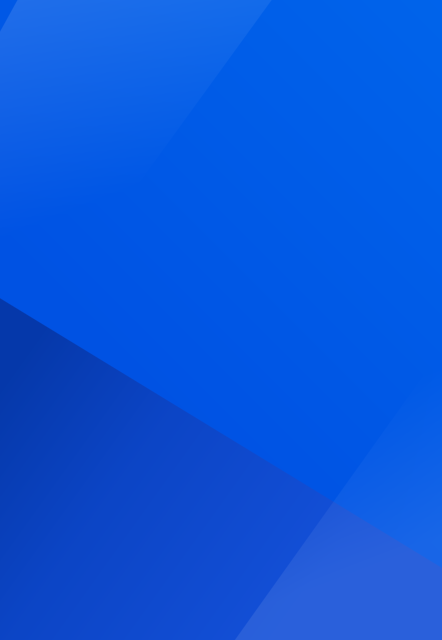
A WebGL 1 fragment shader for this background:

```glsl
precision highp float;

uniform vec2 u_resolution;

const vec3 DEEP_AZURE = vec3(0.0, 0.32, 0.89);
const vec3 BRIGHT_AZURE = vec3(0.0, 0.39, 0.92);
const vec3 NAVY = vec3(0.02, 0.22, 0.665);
const vec3 COBALT = vec3(0.045, 0.268, 0.772);
const vec3 SOFT_BLUE = vec3(0.075, 0.312, 0.845);
const vec3 SHEEN = vec3(1.0);

// Smooth half plane: 1 to the left of the directed line from a to b
float leftOf(vec2 p, vec2 a, vec2 b, float blur) {
  vec2 along = normalize(b - a);
  float dist = dot(p - a, vec2(-along.y, along.x));
  return smoothstep(-blur, blur, dist);
}

// Linear ramp from 0 to 1 along a direction
float ramp(vec2 p, vec2 direction, float start, float end) {
  return clamp((dot(p, direction) - start) / (end - start), 0.0, 1.0);
}

vec3 backdrop(vec2 p) {
  return mix(DEEP_AZURE, BRIGHT_AZURE, ramp(p, vec2(0.707), 0.42, 1.19));
}

// Three-stop gradient running toward the lower right
vec3 shadowColor(vec2 p) {
  vec2 direction = vec2(0.81, -0.58);
  vec3 color = mix(NAVY, COBALT, ramp(p, direction, -0.23, 0.0));
  return mix(color, SOFT_BLUE, ramp(p, direction, 0.0, 0.34));
}

void main() {
  // Canvas heights, so y spans 0 to 1
  vec2 p = gl_FragCoord.xy / u_resolution.y;
  float blur = 0.75 / u_resolution.y;

  vec3 color = backdrop(p);

  // Dark slope across the lower left
  float slope = leftOf(p, vec2(0.69, 0.113), vec2(0.0, 0.534), blur);
  color = mix(color, shadowColor(p), slope);

  // Pale band fading down from the top left
  float upperBand = leftOf(p, vec2(0.215, 0.711), vec2(0.4245, 1.0), blur)
                  * leftOf(p, vec2(0.0273, 1.0), vec2(0.0, 0.9505), blur);
  float upperFade = ramp(p, vec2(-0.357, 0.934), 0.585, 0.92);
  color = mix(color, SHEEN, 0.125 * upperBand * upperFade);

  // Pale band fading up from the lower right
  float lowerBand = leftOf(p, vec2(0.6576, 0.4076), vec2(0.367, 0.0), blur);
  float lowerFade = ramp(p, vec2(0.36, -0.933), -0.15, 0.1);
  color = mix(color, SHEEN, 0.095 * lowerBand * lowerFade);

  gl_FragColor = vec4(color, 1.0);
}
```
